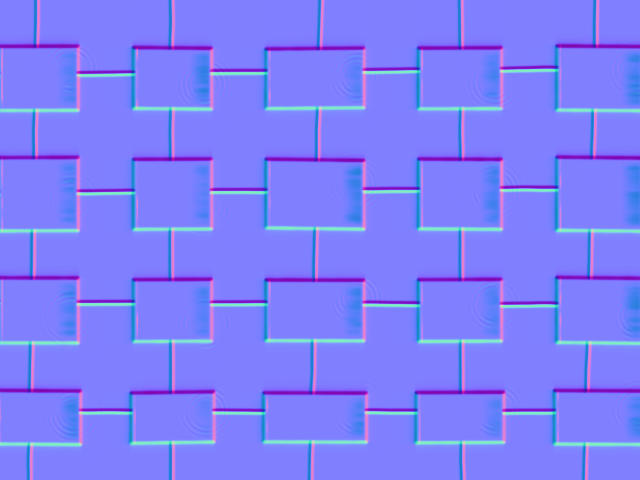
This texture map is drawn by a WebGL 2 fragment shader. Its source:

```glsl
#version 300 es
precision highp float;

uniform vec2 u_resolution;
out vec4 fragColor;

// Each track: centre, half size, seam position, seam lean (canvas height = 1)
const vec4 COLUMNS[5] = vec4[5](
    vec4(0.0799, 0.0833, 0.0694, 0.016), vec4(0.3594, 0.0816, 0.3576, 0.0),
    vec4(0.6563, 0.1024, 0.6580, 0.021), vec4(0.9583, 0.0868, 0.9618, -0.003),
    vec4(1.2500, 0.0903, 1.2309, 0.024));
const vec4 ROWS[5] = vec4[5](
    vec4(0.8368, 0.0620, 0.8516, 0.010), vec4(0.5955, 0.0715, 0.6033, 0.008),
    vec4(0.3533, 0.0630, 0.3672, -0.004), vec4(0.1302, 0.0510, 0.1424, 0.0),
    vec4(-0.1632, 0.0620, -0.1484, 0.010));
const vec2 MIDDLE = vec2(0.6667, 0.5);
const float RIM_WIDTH = 0.0032;
const float SEAM_WIDTH = 0.0030;

float hash(vec2 p) {
    vec3 q = fract(p.xyx * 0.1031);
    q += dot(q, q.yzx + 33.33);
    return fract((q.x + q.y) * q.z);
}

float noise(vec2 p) {
    vec2 i = floor(p), f = fract(p);
    f = f * f * (3.0 - 2.0 * f);
    return mix(mix(hash(i), hash(i + vec2(1, 0)), f.x),
               mix(hash(i + vec2(0, 1)), hash(i + vec2(1, 1)), f.x), f.y);
}

float bump(float d, float width) {
    d /= width;
    return exp(-d * d);
}

// Track whose span lies closest to v
vec4 nearestTrack(float v, vec4 tracks[5]) {
    vec4 best = tracks[0];
    for (int i = 1; i < 5; i++) {
        vec4 t = tracks[i];
        if (abs(v - t.x) - t.y < abs(v - best.x) - best.y) best = t;
    }
    return best;
}

// Sharp line at d = 0 with a soft falloff on the outside
float rim(float d, float glow) {
    float falloff = exp(-max(d, 0.0) / 0.006) * smoothstep(-0.004, 0.002, d);
    return 1.8 * bump(d, RIM_WIDTH) + glow * falloff;
}

// Narrow groove: negative on one side, positive on the other
float groove(float d, float width) {
    return bump(d - width, width) - bump(d + width, width);
}

// Slopes of the four bevelled panel edges
vec2 panelSlope(vec2 q, vec2 halfSize, float wear) {
    vec2 span = 1.0 - smoothstep(-0.003, 0.005, abs(q) - halfSize);
    vec2 high = q - halfSize, low = -q - halfSize;
    float innerLine = 1.1 * bump(low.x + 0.008, 0.0018) * wear;
    float x = 0.65 * rim(high.x, 0.4) - 0.7 * rim(low.x, 0.9) + innerLine;
    float y = 0.9 * rim(low.y, 0.4) - 1.25 * rim(high.y, 0.5);
    y += 0.3 * span.y * bump(low.x, 0.005);
    return vec2(x * span.y, y * span.x) * mix(0.75, 1.15, wear);
}

// Streaked dent beside the right edge
float dentSlope(vec2 q, vec2 halfSize, vec2 seed) {
    float inset = halfSize.x - q.x;
    float band = smoothstep(0.0, 0.012, inset) * (1.0 - smoothstep(0.012, 0.05, inset));
    float inside = 1.0 - smoothstep(-0.025, -0.004, abs(q.y) - halfSize.y);
    float streaks = noise(q * vec2(25.0, 110.0) + seed * 57.0);
    float strength = mix(0.25, 1.0, hash(floor(seed * 100.0)));
    return -band * inside * strength * mix(0.3, 1.1, streaks);
}

// Faint rings around a point near the right edge
vec2 rippleSlope(vec2 q, vec2 halfSize, vec2 seed) {
    float height = (hash(floor(seed * 130.0)) - 0.5) * halfSize.y;
    vec2 away = q - vec2(halfSize.x - 0.015, height);
    float r = length(away);
    float patchy = smoothstep(0.35, 0.8, noise(q * 40.0 + seed * 31.0));
    return away / max(r, 0.001) * sin(r * 620.0) * bump(r - 0.04, 0.018) * 0.1 * patchy;
}

void main() {
    vec2 p = gl_FragCoord.xy / u_resolution * vec2(4.0 / 3.0, 1.0);
    vec4 column = nearestTrack(p.x, COLUMNS);
    vec4 row = nearestTrack(p.y, ROWS);
    vec2 centre = vec2(column.x, row.x);

    // Panels grow toward the sides and along the bottom
    float sideways = (centre.x - MIDDLE.x) / MIDDLE.x;
    vec2 halfSize = vec2(column.y, row.y);
    halfSize += vec2(0.005 * (1.0 - smoothstep(0.15, 0.3, centre.y)), 0.006 * sideways * sideways);

    vec2 q = p - centre;
    q.y += (hash(floor(centre * 100.0)) - 0.5) * 0.03 * q.x;
    vec2 slope = panelSlope(q, halfSize, noise(p * 45.0));
    slope.x += dentSlope(q, halfSize, centre);
    slope += rippleSlope(q, halfSize, centre);

    // Seams bridge the gaps between panels
    vec2 gap = smoothstep(vec2(-0.006), vec2(0.001), abs(q) - halfSize);
    vec2 wobble = (vec2(noise(p * 22.0), noise(p * 22.0 + 9.0)) - 0.5) * 0.002;
    vec2 seam = vec2(column.z, row.z) + vec2(column.w, row.w) * (p.yx - MIDDLE.yx) + wobble;
    vec2 d = p - seam;
    slope.x += 1.5 * groove(d.x, SEAM_WIDTH) * gap.y * (1.0 - gap.x);
    slope.y -= 2.0 * groove(d.y, SEAM_WIDTH) * gap.x * (1.0 - gap.y);

    vec3 normal = normalize(vec3(slope, 1.0));
    fragColor = vec4(normal * 0.5 + 0.5, 1.0);
}
```
